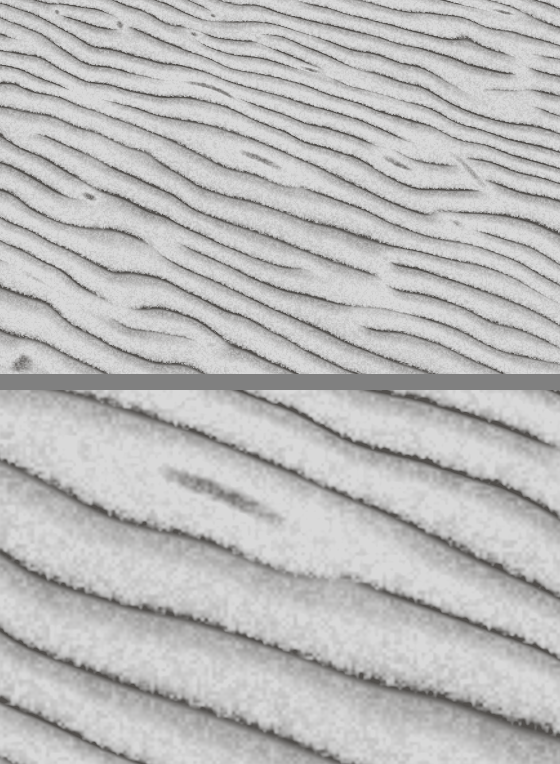
Top: the whole. Bottom: its middle third, enlarged.
Write a Shadertoy shader that draws this texture.

```glsl
// Pale wind-rippled sand seen at a slant, with dark lee slopes and fine grain.
// Overlapping wave packets are summed as phasors: their phase gives the ripples,
// their strength lets crests fade, fork and end.

const float TAU = 6.2831853;
const float CREST_SLOPE = 0.38;            // fall of the crests to the right
const float RIPPLES = 12.0;                // ripples per canvas height, nearest row
const vec2 PACKET_SIZE = vec2(0.27, 0.135);
const vec3 SHADOW = vec3(0.32, 0.31, 0.30);
const vec3 SAND = vec3(0.835, 0.835, 0.835);

float hash(vec2 p) {
    vec3 q = fract(p.xyx * vec3(0.1031, 0.1030, 0.0973));
    q += dot(q, q.yzx + 33.33);
    return fract((q.x + q.y) * q.z);
}

float valueNoise(vec2 p) {
    vec2 cell = floor(p);
    vec2 f = fract(p);
    f = f * f * (3.0 - 2.0 * f);
    float low = mix(hash(cell), hash(cell + vec2(1, 0)), f.x);
    float high = mix(hash(cell + vec2(0, 1)), hash(cell + vec2(1, 1)), f.x);
    return mix(low, high, f.y);
}

// Slanted view: distances shrink towards the top
vec2 groundPlane(vec2 p) {
    vec2 ground = p / (1.0 - 0.28 * p.y);
    return ground + vec2(0.0, CREST_SLOPE * ground.x);
}

// Sum of randomly placed, randomly phased wave packets
vec2 ripplePhasor(vec2 p, vec2 size, float frequency) {
    vec2 home = floor(p / size);
    vec2 sum = vec2(0);
    for (int j = -2; j <= 2; j++) {
        for (int i = -2; i <= 2; i++) {
            vec2 cell = home + vec2(i, j);
            vec2 seed = cell + 71.0;
            vec2 jitter = vec2(hash(seed), hash(seed + 137.0));
            vec2 offset = p / size - cell - jitter;
            vec2 bend = vec2(hash(seed + 211.0), hash(seed + 307.0)) - 0.5;
            vec2 wave = vec2(0, frequency) + bend * vec2(2.4, 1.6);
            float phase = TAU * (dot(wave, offset * size) + hash(seed + 419.0));
            sum += exp(-2.0 * dot(offset, offset)) * vec2(cos(phase), sin(phase));
        }
    }
    return sum;
}

// Shadow across one ripple: crisp above the crest line, long and soft below
float leeShadow(float d) {
    float core = exp(-d * d / 0.0026);
    float slope = exp(-abs(d) / (d < 0.0 ? 0.32 : 0.09));
    slope *= smoothstep(0.5, 0.25, abs(d));
    return 0.28 * core + 0.28 * slope;
}

// Two sizes of sand grain, centred on zero
float sandGrain(vec2 p) {
    float fine = valueNoise(p * 290.0) - 0.5;
    float coarse = valueNoise(p * 150.0 + 40.0) - 0.5;
    return 0.62 * fine + 0.38 * coarse;
}

void mainImage(out vec4 fragColor, in vec2 fragCoord) {
    vec2 p = (fragCoord - vec2(0.5 * iResolution.x, 0.0)) / iResolution.y;
    vec2 ground = groundPlane(p);
    float grain = sandGrain(p + 3.0);

    // Ripple phase, with a slow sway along the crests
    vec2 phasor = ripplePhasor(ground, PACKET_SIZE, RIPPLES);
    float strength = length(phasor);
    float sway = 0.8 * (valueNoise(ground * vec2(4.5, 3.5) + 20.0) - 0.5)
               + 0.22 * (valueNoise(ground * vec2(12.0, 9.0) + 50.0) - 0.5);
    float phase = atan(phasor.y, phasor.x + 1e-6) / TAU + sway + 0.07 * grain;
    float d = fract(phase + 0.5) - 0.5;

    // Crests fade where the packets cancel
    float relief = smoothstep(0.08, 0.6, strength);
    relief *= mix(0.72, 1.12, valueNoise(ground * vec2(5.0, 9.0) + 80.0));
    float shade = leeShadow(d) * relief;

    // A few small dark hollows at broken crests
    float hollowMask = smoothstep(0.5, 0.65, valueNoise(ground * 3.0 + 110.0));
    shade += 0.32 * hollowMask * smoothstep(0.15, 0.03, strength);

    // Gentle unevenness and grain, rougher on the shaded slopes
    float tone = 1.0 - shade / 0.52;
    tone += 0.08 * (valueNoise(ground * vec2(3.0, 6.0) + 140.0) - 0.5);
    tone += grain * (0.30 + 0.30 * smoothstep(0.05, 0.25, shade));
    fragColor = vec4(mix(SHADOW, SAND, clamp(tone, 0.0, 1.03)), 1.0);
}
```
